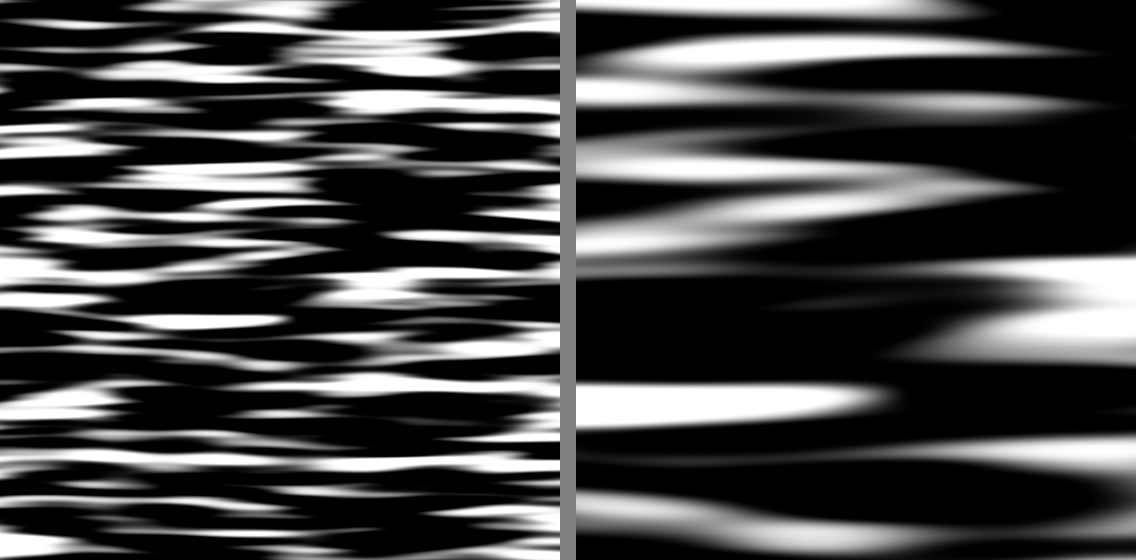
Left, the full canvas; right, a detail of the centre.
Write a Shadertoy shader that draws this texture.

```glsl
// Soft white horizontal streaks on black, like brushed or motion-blurred light.
// Two octaves of strongly stretched gradient noise are summed on a gently
// warped domain, then pushed through a smooth contrast curve.

const vec2  BROAD_CELLS   = vec2(3.0, 30.0);  // noise cells across the canvas
const vec2  FINE_CELLS    = vec2(5.3, 58.0);
const float FINE_WEIGHT   = 0.6;
const vec2  WARP_CELLS    = vec2(2.0, 5.0);
const float WARP_AMOUNT   = 0.014;            // vertical drift, canvas units
const float BLACK_LEVEL   = -0.085;           // noise value that turns black
const float WHITE_LEVEL   = 0.375;            // noise value that turns white
const float TAU           = 6.2831853;

// Integer hash of a lattice point to 0..1
float hash(ivec2 cell, uint seed) {
    uint h = uint(cell.x) * 1597334677u ^ uint(cell.y) * 3812015801u;
    h ^= seed * 2654435769u;
    h = (h ^ (h >> 16)) * 2146121005u;
    h = (h ^ (h >> 15)) * 2221713035u;
    h ^= h >> 16;
    return float(h >> 8) / 16777216.0;
}

// Dot product of a random unit gradient with the offset from its corner
float cornerRamp(ivec2 cell, vec2 offset, uint seed) {
    float angle = TAU * hash(cell, seed);
    return dot(vec2(cos(angle), sin(angle)), offset);
}

// Gradient noise with quintic blending, centred on zero
float gradientNoise(vec2 p, uint seed) {
    ivec2 cell = ivec2(floor(p));
    vec2 f = fract(p);
    vec2 blend = f * f * f * (f * (f * 6.0 - 15.0) + 10.0);
    float bottom = mix(cornerRamp(cell, f, seed),
                       cornerRamp(cell + ivec2(1, 0), f - vec2(1, 0), seed), blend.x);
    float top = mix(cornerRamp(cell + ivec2(0, 1), f - vec2(0, 1), seed),
                    cornerRamp(cell + ivec2(1, 1), f - vec2(1, 1), seed), blend.x);
    return mix(bottom, top, blend.y);
}

// Sum of broad and fine streaks
float streakField(vec2 p) {
    p.y += WARP_AMOUNT * gradientNoise(p * WARP_CELLS + 0.37, 11u);
    float broad = gradientNoise(p * BROAD_CELLS + vec2(0.4, 0.2), 23u);
    float fine = gradientNoise(p * FINE_CELLS + vec2(0.7, 0.6), 47u);
    return broad + FINE_WEIGHT * fine;
}

void mainImage(out vec4 fragColor, in vec2 fragCoord) {
    vec2 uv = fragCoord / iResolution.y;
    float brightness = smoothstep(BLACK_LEVEL, WHITE_LEVEL, streakField(uv));
    fragColor = vec4(vec3(brightness), 1.0);
}
```
